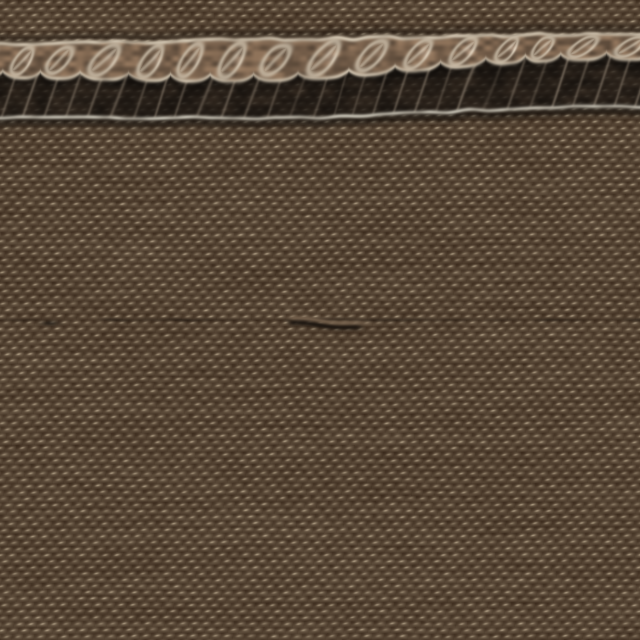
This texture is drawn by a WebGL 1 fragment shader. Its source:

```glsl
precision highp float;
// Brown twill cloth with a pale overlock seam across the top and a small slub in the middle.
uniform vec2 u_resolution;

float hash(vec2 p) {
  vec3 q = fract(vec3(p.xyx) * 0.1031);
  q += dot(q, q.yzx + 33.33);
  return fract((q.x + q.y) * q.z);
}

float noise(vec2 p) {
  vec2 i = floor(p), f = fract(p);
  f = f * f * (3.0 - 2.0 * f);
  return mix(mix(hash(i), hash(i + vec2(1.0, 0.0)), f.x),
             mix(hash(i + vec2(0.0, 1.0)), hash(i + 1.0), f.x), f.y);
}

// Soft stroke: 1 on the line, fading over the given width.
float stroke(float d, float width) {
  return exp(-d * d / (width * width));
}

float above(float d, float blur) {
  return smoothstep(-blur, blur, d);
}

float segmentDistance(vec2 p, vec2 a, vec2 b) {
  vec2 ab = b - a;
  return length(p - a - ab * clamp(dot(p - a, ab) / dot(ab, ab), 0.0, 1.0));
}

// Staggered short stitches whose offsets form steep diagonal ribs.
vec3 twill(vec2 p) {
  vec2 warped = p + 0.0022 * (vec2(noise(p * 17.0), noise(p * 13.0 + 40.0)) - 0.5);
  float row = floor(warped.y / 0.0098);
  vec2 cell = vec2(warped.x / 0.0182 + row * 0.42, warped.y / 0.0098);
  float id = hash(vec2(floor(cell.x), row) + 200.0);
  vec2 f = fract(cell) - 0.5;
  f.y -= f.x * 0.35;
  float body = exp(-f.x * f.x * 7.0 - f.y * f.y * 7.0);
  float glint = exp(-f.x * f.x * 22.0 - (f.y - 0.1) * (f.y - 0.1) * 38.0);
  float rib = 0.5 + 0.5 * cos(6.28318 * (warped.x / 0.0182 + warped.y / 0.0098 * 0.42));
  float tone = 0.225 + 0.125 * body + 0.045 * rib;
  tone += 0.19 * glint * (0.45 + 0.75 * id);
  tone += 0.05 * (noise(p * vec2(60.0, 260.0)) - 0.5);
  tone += 0.03 * (noise(p * vec2(5.0, 90.0)) - 0.5);
  return vec3(tone + 0.035, tone - 0.03, tone * 0.9 - 0.065);
}

// Thin weft fault along the middle with a raised knot.
vec3 addSlub(vec3 cloth, vec2 p) {
  float fault = stroke(p.y - 0.499 - 0.002 * noise(p.xx * 30.0), 0.003);
  cloth *= 1.0 - 0.32 * fault * noise(vec2(p.x * 28.0, 5.0));
  cloth *= 1.0 - 0.5 * stroke(length((p - vec2(0.078, 0.495)) * vec2(0.3, 1.0)), 0.004);
  float span = smoothstep(0.445, 0.46, p.x) * (1.0 - smoothstep(0.55, 0.595, p.x));
  float axis = 0.503 - 0.075 * (p.x - 0.45) + 0.0015 * sin((p.x - 0.45) * 65.0);
  float darkSpan = span * (1.0 - smoothstep(0.555, 0.575, p.x));
  cloth = mix(cloth, vec3(0.10, 0.075, 0.055), 0.9 * darkSpan * stroke(p.y - axis + 0.007, 0.0048));
  return mix(cloth, vec3(0.46, 0.38, 0.30), 0.85 * span * stroke(p.y - axis, 0.0038));
}

// Rounded thread loop with a slanted strand, in a cell with its centre at zero.
float threadLoop(vec2 q, float id) {
  float lean = 0.55 + 0.35 * id;
  vec2 axis = vec2(cos(lean), sin(lean));
  vec2 r = vec2(dot(q, axis), dot(q, vec2(-axis.y, axis.x)));
  float ring = (length(r / vec2(0.025, 0.0115)) - 1.0) * 0.0125;
  float strand = segmentDistance(q, vec2(-0.016, -0.012), vec2(0.020, 0.016));
  return max(0.75 * stroke(ring, 0.0031), 0.6 * stroke(strand, 0.003));
}

vec3 addSeam(vec3 cloth, vec2 p) {
  float wobble = noise(vec2(p.x * 38.0, 3.0)) - 0.5;
  float rise = smoothstep(0.42, 0.95, p.x);
  float top = mix(0.931, 0.948, p.x) + 0.005 * wobble;
  float along = p.x / 0.0685 + 0.06 + 0.35 * (noise(vec2(p.x * 9.0, 8.0)) - 0.5);
  float id = hash(vec2(floor(along), 19.0));
  float f = fract(along) - 0.5;
  float scallop = 0.010 * (1.0 - pow(abs(2.0 * f), 3.0));
  float middle = mix(0.889, 0.917, rise) - 0.006 * stroke(p.x - 0.34, 0.22) - scallop;
  float bottom = mix(0.816, 0.834, rise) + 0.004 * (noise(vec2(p.x * 30.0, 14.0)) - 0.5);
  vec3 thread = vec3(0.80, 0.75, 0.67);

  // Cast shadows on the cloth.
  cloth *= 1.0 - 0.5 * stroke(min(p.y - bottom + 0.006, 0.0), 0.009) * above(bottom - p.y, 0.002);
  cloth *= 1.0 - 0.25 * stroke(p.y - top - 0.008, 0.008);

  // Recessed channel crossed by slanted threads.
  float depth = clamp((p.y - bottom) / (middle - bottom), 0.0, 1.0);
  vec3 channel = mix(vec3(0.15, 0.12, 0.095), cloth * 0.5, 0.45);
  channel *= 0.65 + 0.55 * noise(p * vec2(45.0, 70.0));
  channel *= 1.0 - 0.45 * smoothstep(0.65, 1.0, depth);
  float crossing = (p.x - 0.35 * (p.y - bottom)) / 0.034 + 0.5 * noise(vec2(p.x * 14.0, 2.0));
  float slant = stroke((fract(crossing) - 0.5) * 0.034, 0.0028);
  float strength = 0.2 + 0.4 * hash(vec2(floor(crossing), 7.0));
  channel = mix(channel, vec3(0.52, 0.47, 0.41), slant * strength);
  vec3 color = mix(cloth, channel, above(p.y - bottom, 0.002) * above(top - p.y, 0.002));

  // Raised band of loops.
  float height = top - middle;
  vec2 q = vec2(f * 0.0685, (p.y - 0.5 * (top + middle)) * 0.046 / height);
  vec3 band = vec3(0.46, 0.37, 0.29) * (0.75 + 0.5 * noise(p * vec2(80.0, 120.0)));
  band = mix(band, thread, threadLoop(q, id));
  band += 0.2 * stroke(length(q - vec2(0.010, 0.001)), 0.008) * id;
  color = mix(color, band, above(p.y - middle, 0.002) * above(top - p.y, 0.002));

  // Bright edge threads.
  float gleam = 0.65 + 0.35 * noise(vec2(p.x * 55.0, 21.0));
  color = mix(color, thread, gleam * stroke(p.y - top, 0.0037));
  color = mix(color, thread, 0.9 * gleam * stroke(p.y - middle, 0.0038));
  return mix(color, vec3(0.72, 0.70, 0.65), gleam * stroke(p.y - bottom, 0.0035));
}

void main() {
  vec2 p = gl_FragCoord.xy / u_resolution;
  vec3 color = addSlub(twill(p), p);
  gl_FragColor = vec4(addSeam(color, p), 1.0);
}
```
